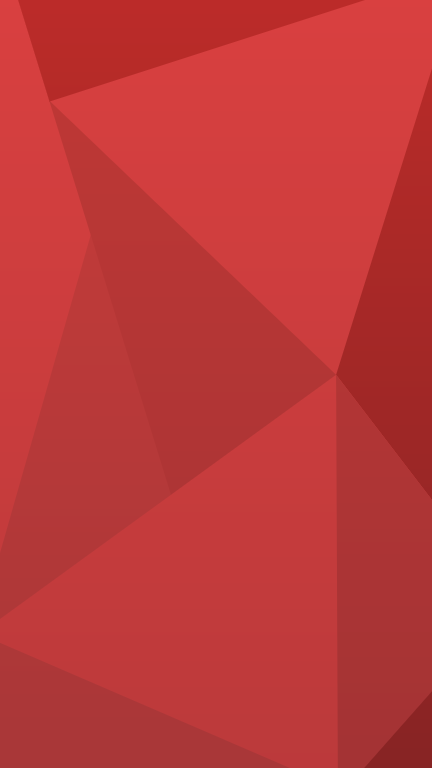
Give the GLSL for this background, as a WebGL 1 fragment shader.

```glsl
precision highp float;

uniform vec2 u_resolution;

// Facet tones at the top and bottom of the canvas
const vec3 LIGHT_TOP = vec3(0.850, 0.250, 0.250);
const vec3 LIGHT_BOTTOM = vec3(0.735, 0.225, 0.230);
const vec3 SOFT_TOP = vec3(0.790, 0.235, 0.225);
const vec3 SOFT_BOTTOM = vec3(0.660, 0.215, 0.220);
const vec3 MID_TOP = vec3(0.757, 0.220, 0.210);
const vec3 MID_BOTTOM = vec3(0.640, 0.200, 0.205);
const vec3 DARK_TOP = vec3(0.735, 0.170, 0.160);
const vec3 DARK_BOTTOM = vec3(0.530, 0.140, 0.140);

// Facet corners as fractions of the canvas
const vec2 SPINE_TOP = vec2(0.042, 1.0);
const vec2 SPINE_PEAK = vec2(0.116, 0.868);
const vec2 SPINE_FORK = vec2(0.208, 0.690);
const vec2 SPINE_FOOT = vec2(0.394, 0.359);
const vec2 HUB = vec2(0.778, 0.512);
const vec2 ROOF_END = vec2(0.845, 1.0);
const vec2 RIGHT_UPPER = vec2(1.0, 0.911);
const vec2 RIGHT_LOWER = vec2(1.0, 0.349);
const vec2 HUB_FOOT = vec2(0.782, 0.0);
const vec2 LEFT_UPPER = vec2(0.0, 0.280);
const vec2 LEFT_MIDDLE = vec2(0.0, 0.194);
const vec2 LEFT_LOWER = vec2(0.0, 0.163);
const vec2 BASE_END = vec2(0.671, 0.0);
const vec2 CORNER_RIGHT = vec2(1.0, 0.100);
const vec2 CORNER_FOOT = vec2(0.843, 0.0);

// Smooth coverage of the half-plane to the left of the line from a to b
float leftOf(vec2 a, vec2 b) {
  vec2 along = (b - a) * u_resolution;
  vec2 offset = gl_FragCoord.xy - a * u_resolution;
  float signedDistance = (along.x * offset.y - along.y * offset.x) / length(along);
  return clamp(signedDistance + 0.5, 0.0, 1.0);
}

void main() {
  float height = gl_FragCoord.y / u_resolution.y;
  vec3 light = mix(LIGHT_BOTTOM, LIGHT_TOP, height);
  vec3 soft = mix(SOFT_BOTTOM, SOFT_TOP, height);
  vec3 mid = mix(MID_BOTTOM, MID_TOP, height);
  vec3 dark = mix(DARK_BOTTOM, DARK_TOP, height);

  // Left facets and the shaded fold beside the spine
  float rightOfSpine = leftOf(SPINE_TOP, SPINE_FOOT);
  vec3 color = mix(light, soft, leftOf(SPINE_FORK, LEFT_UPPER));
  color = mix(color, mid, rightOfSpine);

  // Large upper facet, then the dark roof above it
  color = mix(color, light, min(rightOfSpine, leftOf(SPINE_PEAK, HUB)));
  color = mix(color, dark, min(rightOfSpine, leftOf(SPINE_PEAK, ROOF_END)));

  // Dark right facet, overlapped by the lower facets
  color = mix(color, dark, leftOf(RIGHT_UPPER, HUB));
  float belowRight = leftOf(RIGHT_LOWER, HUB);
  color = mix(color, light, min(belowRight, leftOf(HUB, LEFT_MIDDLE)));
  color = mix(color, mid, min(belowRight, leftOf(HUB, HUB_FOOT)));

  // Bottom corners
  color = mix(color, soft, leftOf(BASE_END, LEFT_LOWER));
  color = mix(color, dark, leftOf(CORNER_RIGHT, CORNER_FOOT));

  gl_FragColor = vec4(color, 1.0);
}
```
